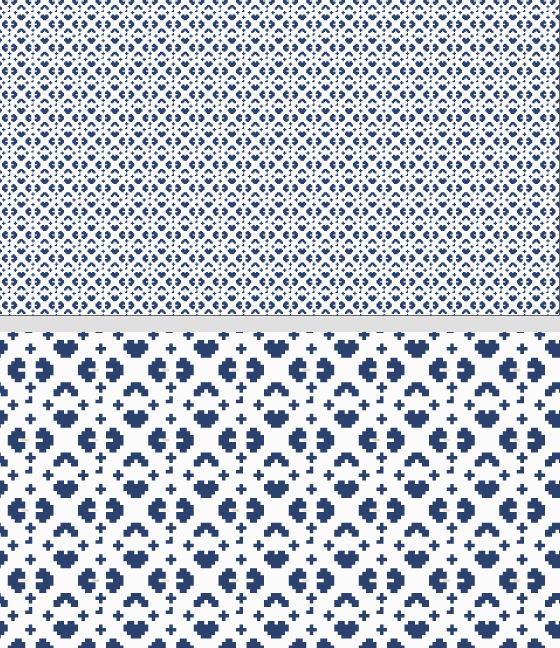
Top, the full canvas; bottom, a detail of the centre.
This pattern is drawn by a Shadertoy shader. Its source:

```glsl
#define REPEATS_DOWN 13.5
#define CELLS 20.0
#define OFFSET vec2(0.91, 0.46)
#define SAMPLES 4
#define EDGE_WIDTH 0.0026
#define PAPER vec3(0.985)
#define INK vec3(0.17, 0.26, 0.43)
#define DASH vec3(0.86, 0.80, 0.72)
#define EDGE vec3(0.29, 0.30, 0.30)

// Shortest offset between cells on the repeating tile
vec2 wrapCell(vec2 c) {
    return mod(c + 0.5 * CELLS, CELLS) - 0.5 * CELLS;
}

bool plusSign(vec2 c, vec2 center) {
    vec2 d = abs(wrapCell(c - center));
    return d.x + d.y < 1.5;
}

// Three cells: a plus with two arms missing
bool cornerMark(vec2 c, vec2 center) {
    vec2 d = wrapCell(c - center);
    return abs(d.x) + abs(d.y) < 1.5 && d.x < 0.5 && d.y > -0.5;
}

// Stepped heart, 7 by 5 cells, tip towards negative y
bool heart(vec2 c) {
    float d = abs(c.x);
    if (abs(c.y) > 2.5) return false;
    if (c.y > 1.5) return d > 0.5 && d < 2.5;
    return d < min(3.0, 3.0 + c.y) + 0.5;
}

// Side petal: a heart with a deeper notch
bool petal(vec2 c) {
    bool notch = c.y > 0.5 && abs(c.x) < 0.5;
    return heart(c) && !notch;
}

// Open chevron, tip up, row counted downwards from the tip
bool chevron(float x, float row) {
    float d = abs(x);
    return row > -0.5 && row < 3.5
        && d < min(row + 1.0, 3.0) + 0.5 && d > row - 1.5;
}

bool motif(vec2 c) {
    bool flower = heart(c - vec2(0.0, 6.0))
        || petal(vec2(c.y, abs(c.x) - 6.0))
        || chevron(c.x, -4.0 - c.y);
    bool filler = plusSign(vec2(abs(c.x), c.y), vec2(5.0, 10.0))
        || plusSign(c, vec2(10.0, 6.0))
        || plusSign(c, vec2(10.0, -5.0))
        || cornerMark(c, vec2(10.0, -9.0));
    return flower || filler;
}

vec3 fabric(vec2 p) {
    vec2 grid = p * CELLS;
    vec2 c = wrapCell(floor(grid + 0.5));
    if (motif(c)) return INK;

    // Faint dash beside each flower, uneven from repeat to repeat
    vec2 id = floor(p + 0.5);
    float strength = 0.6 + 0.25 * sin(id.x * 2.3 + id.y * 1.7)
                         + 0.15 * sin(id.x * 5.1 - id.y * 3.9);
    vec2 d = abs(wrapCell(grid - vec2(8.5, 0.0)));
    bool dash = d.x < 1.0 && d.y < 0.35;
    return dash ? mix(PAPER, DASH, strength) : PAPER;
}

void mainImage(out vec4 fragColor, in vec2 fragCoord) {
    // Average a grid of samples across the pixel
    vec3 color = vec3(0.0);
    for (int j = 0; j < SAMPLES; j++) {
        for (int i = 0; i < SAMPLES; i++) {
            vec2 jitter = (vec2(i, j) + 0.5) / float(SAMPLES) - 0.5;
            vec2 uv = (fragCoord + jitter) / iResolution.y;
            color += fabric(uv * REPEATS_DOWN - OFFSET);
        }
    }
    color /= float(SAMPLES * SAMPLES);

    // Dark line along the right and bottom sides
    float pixel = 1.0 / iResolution.y;
    float inset = min(iResolution.x - fragCoord.x, fragCoord.y) * pixel;
    float line = clamp((EDGE_WIDTH - inset) / pixel + 0.5, 0.0, 1.0);
    fragColor = vec4(mix(color, EDGE, line), 1.0);
}
```
